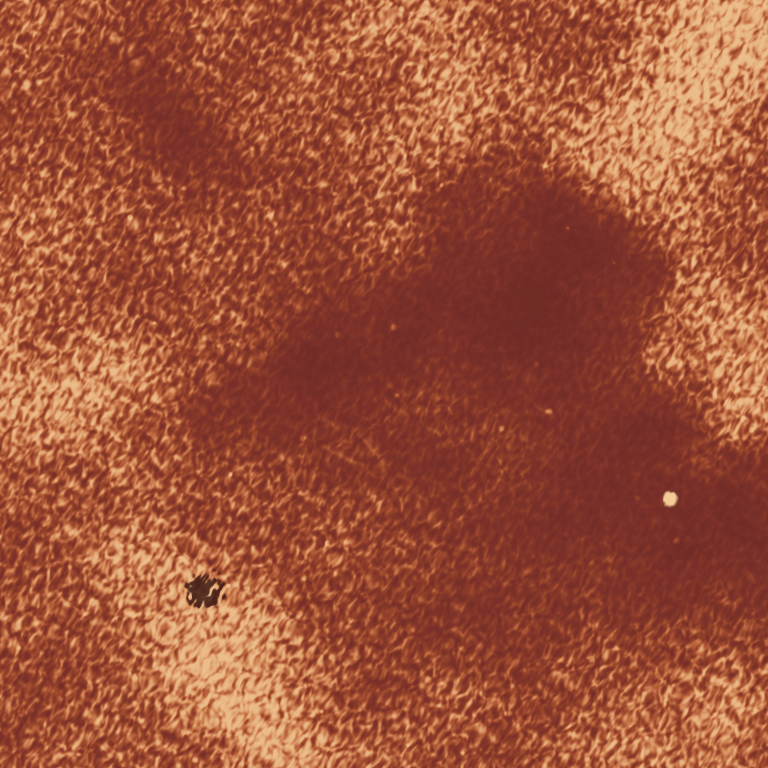
Write a WebGL 2 fragment shader that draws this texture.

```glsl
#version 300 es
precision highp float;
// Weathered rust-red hide: soft pale and dark patches under a fine slanted grain.

#define GRAIN_ACROSS 118.0
#define GRAIN_ALONG 72.0
#define GRAIN_ANGLE 1.05
#define GRAIN_CONTRAST 2.5
#define PATCH_WARP 0.075
#define MOTTLE 0.75
#define BASE_TONE 0.06
#define CREASE_GAIN 0.85
#define FLECK_CELLS 22.0
#define FLECK_SHARE 0.13

uniform vec2 u_resolution;
out vec4 fragColor;

const int PATCHES = 11;
// Patch spines (start, end) and their (radius, tone shift).
const vec4 SPINE[PATCHES] = vec4[](
  vec4(0.48, 0.55, 0.73, 0.68), vec4(0.72, 0.60, 0.93, 0.38),
  vec4(0.62, 0.30, 0.95, 0.25), vec4(0.20, 0.87, 0.29, 0.76),
  vec4(0.18, 0.40, 0.42, 0.52), vec4(0.84, 0.80, 0.96, 0.99),
  vec4(0.90, 0.60, 1.00, 0.50), vec4(0.53, 0.98, 0.61, 0.87),
  vec4(0.00, 0.54, 0.12, 0.47), vec4(0.21, 0.27, 0.37, 0.01),
  vec4(0.85, 0.04, 0.95, 0.10));
const vec2 SPREAD[PATCHES] = vec2[](
  vec2(0.12, -1.25), vec2(0.13, -1.15), vec2(0.15, -0.95), vec2(0.06, -0.9),
  vec2(0.08, -0.65), vec2(0.10, 1.75), vec2(0.08, 1.5), vec2(0.08, 1.1),
  vec2(0.10, 1.2), vec2(0.075, 1.4), vec2(0.09, 1.1));

vec2 hash2(vec2 cell) {
  uvec2 v = uvec2(ivec2(cell)) * 1664525u + 1013904u;
  v.x += v.y * 1664525u;
  v.y += v.x * 1664525u;
  v ^= v >> 16u;
  v.x += v.y * 1664525u;
  v.y += v.x * 1664525u;
  v ^= v >> 16u;
  return vec2(v & 65535u) / 65535.0;
}

float cornerSlope(vec2 cell, vec2 offset) {
  float a = 6.2832 * hash2(cell).x;
  return dot(vec2(cos(a), sin(a)), offset);
}

float gradientNoise(vec2 p) {
  vec2 i = floor(p), f = p - i;
  vec2 w = f * f * f * (f * (f * 6.0 - 15.0) + 10.0);
  vec2 e = vec2(1.0, 0.0);
  return mix(mix(cornerSlope(i, f), cornerSlope(i + e.xy, f - e.xy), w.x),
             mix(cornerSlope(i + e.yx, f - e.yx), cornerSlope(i + e.xx, f - e.xx), w.x), w.y);
}

float segmentDistance(vec2 p, vec2 a, vec2 b) {
  vec2 d = b - a;
  return length(p - a - d * clamp(dot(p - a, d) / dot(d, d), 0.0, 1.0));
}

// Broad light and dark areas, with cloudy edges.
float patchTone(vec2 p) {
  vec2 warp = vec2(gradientNoise(p * 7.0 + 3.0), gradientNoise(p * 7.0 + 41.0))
            + 0.5 * vec2(gradientNoise(p * 17.0 + 9.0), gradientNoise(p * 17.0 + 63.0));
  vec2 q = p + PATCH_WARP * warp;
  float tone = BASE_TONE;
  for (int i = 0; i < PATCHES; i++) {
    float d = segmentDistance(q, SPINE[i].xy, SPINE[i].zw) / SPREAD[i].x;
    tone += SPREAD[i].y * exp(-d * d);
  }
  return tone + MOTTLE * (gradientNoise(p * 9.0 + 17.0) + 0.6 * gradientNoise(p * 24.0));
}

// Short slanted nap, in two octaves.
float grain(vec2 p) {
  vec2 along = vec2(cos(GRAIN_ANGLE), sin(GRAIN_ANGLE));
  vec2 q = vec2(dot(p, vec2(along.y, -along.x)) * GRAIN_ACROSS, dot(p, along) * GRAIN_ALONG);
  q += 0.5 * vec2(gradientNoise(p * 45.0), gradientNoise(p * 45.0 + 31.0));
  return gradientNoise(q) + 0.6 * gradientNoise(q * 1.75 + 57.0);
}

// Two pairs of thin, wavering raised lines.
float creases(vec2 p) {
  vec2 q = p + 0.025 * vec2(gradientNoise(p * 14.0), gradientNoise(p * 14.0 + 23.0));
  float sum = 0.0;
  for (int i = 0; i < 4; i++) {
    vec2 start = vec2(0.29, 0.73) + float(i / 2) * vec2(0.13, -0.31) + float(i % 2) * vec2(0.03, 0.015);
    float d = segmentDistance(q, start, start + vec2(0.12, -0.11)) / 0.0045;
    sum += exp(-d * d);
  }
  return sum * smoothstep(-0.35, 0.3, gradientNoise(p * 30.0 + 5.0));
}

// Sparse bright grains, one at most in each cell.
float flecks(vec2 p) {
  vec2 cell = floor(p * FLECK_CELLS), seed = hash2(cell + 301.0);
  vec2 centre = cell + 0.2 + 0.6 * hash2(cell + 77.0);
  float size = mix(0.05, 0.11, seed.y);
  float d = length(p * FLECK_CELLS - centre);
  return step(seed.x, FLECK_SHARE) * (1.0 - smoothstep(0.4 * size, 1.5 * size, d));
}

vec3 rustRamp(float t) {
  vec3 c = mix(vec3(0.44, 0.17, 0.15), vec3(0.48, 0.19, 0.16), clamp(t / 0.1, 0.0, 1.0));
  c = mix(c, vec3(0.54, 0.23, 0.16), clamp((t - 0.1) / 0.21, 0.0, 1.0));
  c = mix(c, vec3(0.62, 0.29, 0.18), clamp((t - 0.31) / 0.24, 0.0, 1.0));
  c = mix(c, vec3(0.73, 0.40, 0.25), clamp((t - 0.55) / 0.21, 0.0, 1.0));
  c = mix(c, vec3(0.83, 0.54, 0.35), clamp((t - 0.76) / 0.13, 0.0, 1.0));
  return mix(c, vec3(0.92, 0.74, 0.54), clamp((t - 0.89) / 0.1, 0.0, 1.0));
}

void main() {
  vec2 p = gl_FragCoord.xy / min(u_resolution.x, u_resolution.y);
  float nap = grain(p), tone = patchTone(p);
  float roughness = mix(0.5, 1.0, smoothstep(-1.2, 0.2, tone));
  tone += GRAIN_CONTRAST * roughness * nap + CREASE_GAIN * creases(p) + 1.3 * flecks(p);
  vec3 colour = rustRamp(1.0 / (1.0 + exp(-1.7 * tone)));

  // Broken dark pit and one pale bead.
  float pit = length(p - vec2(0.265, 0.23)) + 0.022 * nap;
  colour = mix(colour, vec3(0.25, 0.12, 0.09), 0.85 * (1.0 - smoothstep(0.016, 0.025, pit)));
  float bead = length(p - vec2(0.872, 0.35)) + 0.003 * nap;
  colour = mix(colour, vec3(0.95, 0.80, 0.58), 1.0 - smoothstep(0.007, 0.012, bead));
  fragColor = vec4(colour, 1.0);
}
```
